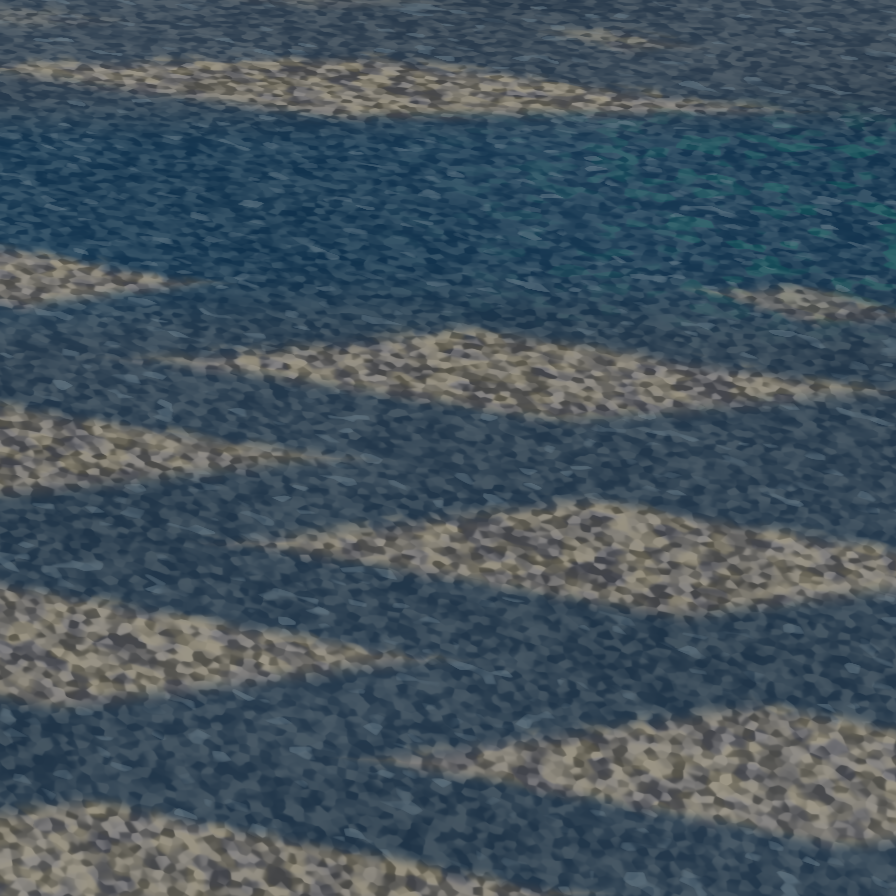
A WebGL 2 fragment shader for this texture:

```glsl
#version 300 es
precision highp float;

uniform vec2 u_resolution;
out vec4 outColor;

const vec3 SHADOW_DARK = vec3(0.135, 0.215, 0.290);
const vec3 SHADOW_PALE = vec3(0.275, 0.340, 0.390);
const vec3 DEEP_TINT = vec3(-0.055, -0.006, 0.022);
const vec3 FAR_HAZE = vec3(0.035, 0.022, 0.015);
const vec3 GLINT = vec3(0.42, 0.50, 0.55);
const vec3 MOSS = vec3(-0.03, 0.06, 0.01);
const vec3 GRIT_DARK = vec3(0.285, 0.285, 0.275);
const vec3 GRIT_PALE = vec3(0.580, 0.565, 0.535);

vec3 hash3(vec2 p) {
    vec3 q = vec3(dot(p, vec2(127.1, 311.7)), dot(p, vec2(269.5, 183.3)), dot(p, vec2(419.2, 371.9)));
    return fract(sin(q) * 43758.545);
}

// Soft cellular noise: each jittered cell blends its own brightness.
float cellGrain(vec2 p) {
    vec2 cell = floor(p);
    vec2 local = p - cell;
    float total = 0.0;
    float weightSum = 0.0;
    for (int y = -1; y <= 1; y++) {
        for (int x = -1; x <= 1; x++) {
            vec2 offset = vec2(x, y);
            vec3 rnd = hash3(cell + offset);
            vec2 delta = offset + rnd.xy - local;
            float weight = exp(-7.0 * dot(delta, delta));
            total += weight * rnd.z;
            weightSum += weight;
        }
    }
    return total / weightSum;
}

// Slow tonal drift, roughly -1 to 1.
float drift(vec2 p) {
    return 0.5 * sin(p.x * 9.0 + 2.0 * sin(p.y * 7.0)) + 0.5 * sin(p.y * 19.0 - p.x * 5.0 + 1.3);
}

// Skewed diamond spanned by two half diagonals, with blurred edges.
float diamond(vec2 p, vec2 center, vec2 halfLong, vec2 halfShort, float blur) {
    vec2 d = p - center;
    float area = halfLong.x * halfShort.y - halfLong.y * halfShort.x;
    float a = (d.x * halfShort.y - d.y * halfShort.x) / area;
    float b = (halfLong.x * d.y - halfLong.y * d.x) / area;
    float inside = (1.0 - abs(a) - abs(b)) * halfShort.y;
    return smoothstep(-blur, blur * 1.3, inside);
}

// Two staggered columns whose rows widen toward the viewer.
float diamondLattice(vec2 p) {
    float light = 0.0;
    for (int row = 0; row < 3; row++) {
        for (int side = 0; side < 2; side++) {
            float m = float(row);
            float s = float(side);
            float n = 1.0 + m - 0.5 * s;
            float x = mix(-0.052 + 0.033 * m * (1.0 + m), 0.579 + 0.102 * m + 0.029 * m * m, s);
            float y = 0.310 + 0.165 * n + 0.0195 * n * n + 0.022 * s;
            vec2 halfLong = vec2(0.405 + 0.033 * n, 0.018);
            vec2 halfShort = vec2(0.052, 0.046 + 0.014 * n);
            light = max(light, diamond(p, vec2(x, y), halfLong, halfShort, 0.011));
        }
    }
    return light;
}

// Thin, partly hidden patches in the distance.
float farPatches(vec2 p) {
    float light = diamond(p, vec2(0.400, 0.098), vec2(0.480, 0.026), vec2(-0.02, 0.035), 0.008);
    light = max(light, diamond(p, vec2(0.010, 0.308), vec2(0.220, 0.008), vec2(0.02, 0.036), 0.009));
    light = max(light, 0.85 * diamond(p, vec2(0.905, 0.340), vec2(0.120, 0.014), vec2(0.01, 0.023), 0.008));
    light = max(light, 0.65 * diamond(p, vec2(0.695, 0.045), vec2(0.085, 0.008), vec2(0.0, 0.013), 0.007));
    light = max(light, 0.45 * diamond(p, vec2(0.350, 0.000), vec2(0.120, 0.004), vec2(0.0, 0.010), 0.007));
    return max(light, 0.45 * diamond(p, vec2(0.030, 0.020), vec2(0.110, 0.004), vec2(0.0, 0.012), 0.007));
}

void main() {
    vec2 uv = gl_FragCoord.xy / u_resolution;
    vec2 ground = vec2(uv.x, 1.0 - uv.y);

    // Slanted grain that flattens with distance.
    float depth = 1.6 * log(ground.y + 0.6);
    vec2 streak = vec2(ground.x + 0.3 * depth, depth - 0.35 * ground.x);
    float fine = cellGrain(streak * vec2(88.0, 115.0));
    float coarse = cellGrain(streak * vec2(42.0, 62.0) + 17.0);
    float grain = smoothstep(0.1, 0.9, 0.68 * fine + 0.32 * coarse);
    float tone = drift(ground);

    // Shaded ground, deepest across the wide far band.
    float deep = smoothstep(0.10, 0.17, ground.y) * (1.0 - smoothstep(0.28, 0.40, ground.y));
    float haze = 1.0 - smoothstep(0.06, 0.16, ground.y);
    vec3 shade = mix(SHADOW_DARK, SHADOW_PALE, grain) + DEEP_TINT * deep + FAR_HAZE * haze;
    shade += MOSS * deep * smoothstep(0.55, 0.85, coarse) * smoothstep(0.35, 0.95, ground.x);
    float sparkle = smoothstep(0.80, 0.97, cellGrain(streak * vec2(46.0, 95.0) + 53.0));
    shade = mix(shade, GLINT, 0.5 * sparkle) + 0.012 * tone;

    // Sunlit grit with slight warm and cool flecks.
    vec3 lit = mix(GRIT_DARK, GRIT_PALE, grain) + 0.012 * tone;
    lit += (coarse - 0.5) * vec3(0.05, 0.03, -0.05);

    vec2 wobble = vec2(0.012, 0.007) * (vec2(fine, coarse) - 0.5);
    float light = max(diamondLattice(ground + wobble), farPatches(ground + wobble));
    outColor = vec4(mix(shade, lit, light), 1.0);
}
```
